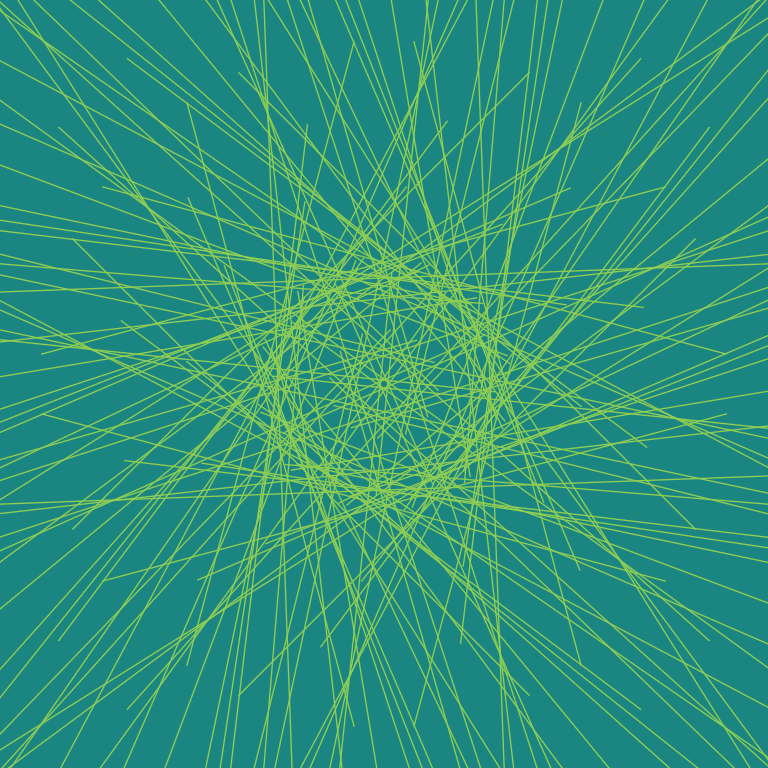
Write a WebGL 2 fragment shader that draws this background.

```glsl
#version 300 es
precision highp float;
// Rosette of thin green chords, turned about the centre of a teal field.

#define TURNS 12
#define LINE_WIDTH 0.00175
#define TEAL vec3(0.105, 0.522, 0.506)
#define LIME vec3(0.560, 0.805, 0.325)

uniform vec2 u_resolution;
out vec4 outColor;

// One chord per entry: distance from the centre, direction in degrees,
// reach behind and ahead of the point nearest the centre.
const int CHORD_COUNT = 11;
const vec4 CHORDS[CHORD_COUNT] = vec4[CHORD_COUNT](
    vec4(0.153, 15.0, 0.421, 0.421),
    vec4(0.139, 23.2, 0.324, 0.522),
    vec4(0.137, 21.5, 0.220, 1.0),
    vec4(0.091,  9.4, 0.138, 1.0),
    vec4(0.043, 16.0, 0.057, 1.0),
    vec4(0.005, 24.0, 0.145, 1.0),
    vec4(0.138,  2.1, 1.0, 1.0),
    vec4(0.125, 18.2, 0.090, 1.0),
    vec4(0.035, 18.0, 0.539, 1.0),
    vec4(0.115, 25.3, 0.120, 1.0),
    vec4(0.111,  6.5, 1.0, 1.0)
);

// Share of a pixel-wide window at x that lies between low and high.
float coverage(float x, float low, float high, float pixel) {
    float overlap = min(x + 0.5 * pixel, high) - max(x - 0.5 * pixel, low);
    return clamp(overlap / pixel, 0.0, 1.0);
}

float chordMask(vec2 p, vec4 chord, float turn, float pixel) {
    float angle = radians(chord.y) + turn;
    vec2 along = vec2(cos(angle), sin(angle));
    vec2 across = vec2(along.y, -along.x);
    float offset = dot(p, across) - chord.x;
    float halfWidth = 0.5 * LINE_WIDTH;
    return coverage(offset, -halfWidth, halfWidth, pixel)
         * coverage(dot(p, along), -chord.z, chord.w, pixel);
}

void main() {
    float size = min(u_resolution.x, u_resolution.y);
    vec2 p = (gl_FragCoord.xy - 0.5 * u_resolution) / size;
    float pixel = 1.0 / size;

    // Lay every turned chord over the field.
    float uncovered = 1.0;
    for (int k = 0; k < TURNS; k++) {
        float turn = radians(360.0) * float(k) / float(TURNS);
        for (int i = 0; i < CHORD_COUNT; i++) {
            uncovered *= 1.0 - chordMask(p, CHORDS[i], turn, pixel);
        }
    }
    outColor = vec4(mix(LIME, TEAL, uncovered), 1.0);
}
```
